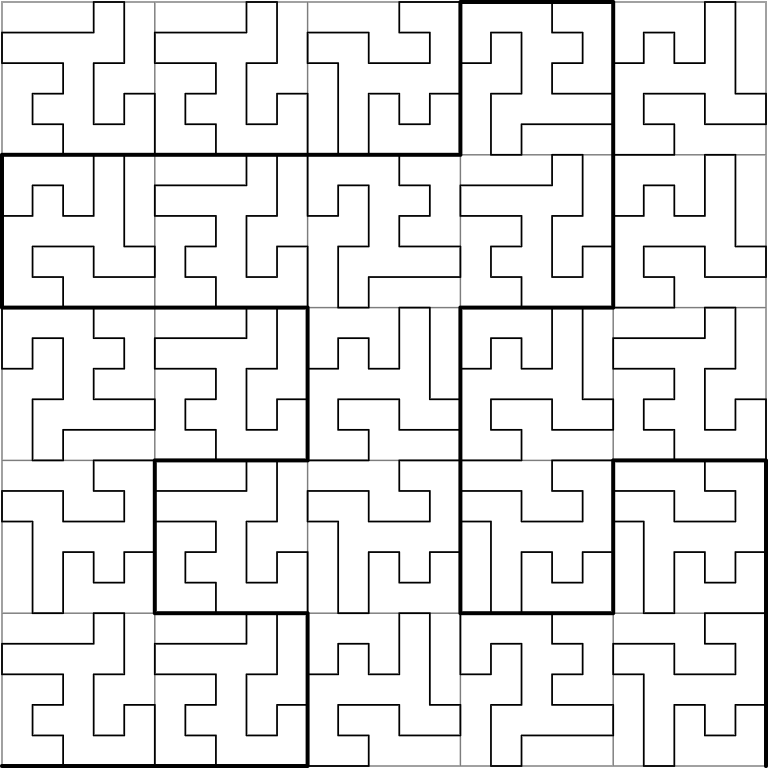
Give the GLSL for this pattern, as a Shadertoy shader.

```glsl
// Two levels of a right-angled space-filling curve on a 5 by 5 grid of rotated tiles.

const float TILES = 5.0;
const float THICK_WIDTH = 0.0052;   // widths are fractions of the canvas
const float THIN_WIDTH = 0.0023;
const float GRID_WIDTH = 0.0019;
const float MARGIN = 0.0026;
const vec3 PAPER = vec3(1.0);
const vec3 INK = vec3(0.0);
const vec3 GRID_GRAY = vec3(0.49);

// Signed runs of the generator, alternating horizontal and vertical
const int RUN_COUNT = 18;
const float RUNS[RUN_COUNT] = float[](
    2.0, 1.0, -1.0, 1.0, 1.0, 1.0, -2.0, 1.0, 3.0,
    1.0, 1.0, -2.0, -1.0, -2.0, 1.0, 1.0, 1.0, -2.0);

// Counter-clockwise quarter turns of each tile, bottom row first
const int TURNS[25] = int[](
    0, 0, 3, 2, 1,
    1, 0, 1, 1, 1,
    2, 0, 3, 3, 0,
    3, 0, 2, 0, 3,
    0, 0, 1, 2, 3);

float segmentDistance(vec2 p, vec2 a, vec2 b) {
    vec2 nearest = clamp(p, min(a, b), max(a, b));   // axis-aligned segments only
    return length(p - nearest);
}

// Distance to the generator, which spans a square of side TILES
float curveDistance(vec2 p) {
    float d = 1e3;
    vec2 start = vec2(0.0);
    for (int i = 0; i < RUN_COUNT; i++) {
        vec2 end = start + (i % 2 == 0 ? vec2(RUNS[i], 0.0) : vec2(0.0, RUNS[i]));
        d = min(d, segmentDistance(p, start, end));
        start = end;
    }
    return d;
}

vec2 unturn(vec2 p, int quarterTurns) {
    for (int i = 0; i < quarterTurns; i++) p = vec2(p.y, -p.x);
    return p;
}

// Distance to the small curves; the four nearest tiles share border lines
float tiledCurveDistance(vec2 p) {
    float d = 1e3;
    for (int i = 0; i < 4; i++) {
        vec2 corner = floor(p - 0.5) + vec2(i % 2, i / 2);
        corner = clamp(corner, 0.0, TILES - 1.0);
        int turns = TURNS[int(corner.x) + int(TILES) * int(corner.y)];
        vec2 local = unturn(p - corner - 0.5, turns) + 0.5;
        d = min(d, curveDistance(local * TILES) / TILES);
    }
    return d;
}

float gridDistance(vec2 p) {
    vec2 toLine = abs(p - clamp(floor(p + 0.5), 0.0, TILES));
    vec2 outside = abs(p - 0.5 * TILES) - 0.5 * TILES;
    return max(min(toLine.x, toLine.y), max(outside.x, outside.y));
}

float stroke(float d, float width, float pixel) {
    return clamp((0.5 * width - d) / pixel + 0.5, 0.0, 1.0);
}

void mainImage(out vec4 fragColor, in vec2 fragCoord) {
    float side = min(iResolution.x, iResolution.y);
    float pixel = 1.0 / side;
    vec2 uv = (fragCoord - 0.5 * iResolution.xy) / side + 0.5;

    // Tile coordinates, and the canvas size of one tile
    float tileSize = (1.0 - 2.0 * MARGIN) / TILES;
    vec2 p = (uv - MARGIN) / tileSize;

    // Layers from back to front
    vec3 color = PAPER;
    color = mix(color, GRID_GRAY, stroke(gridDistance(p) * tileSize, GRID_WIDTH, pixel));
    color = mix(color, INK, stroke(tiledCurveDistance(p) * tileSize, THIN_WIDTH, pixel));
    color = mix(color, INK, stroke(curveDistance(p) * tileSize, THICK_WIDTH, pixel));
    fragColor = vec4(color, 1.0);
}
```
